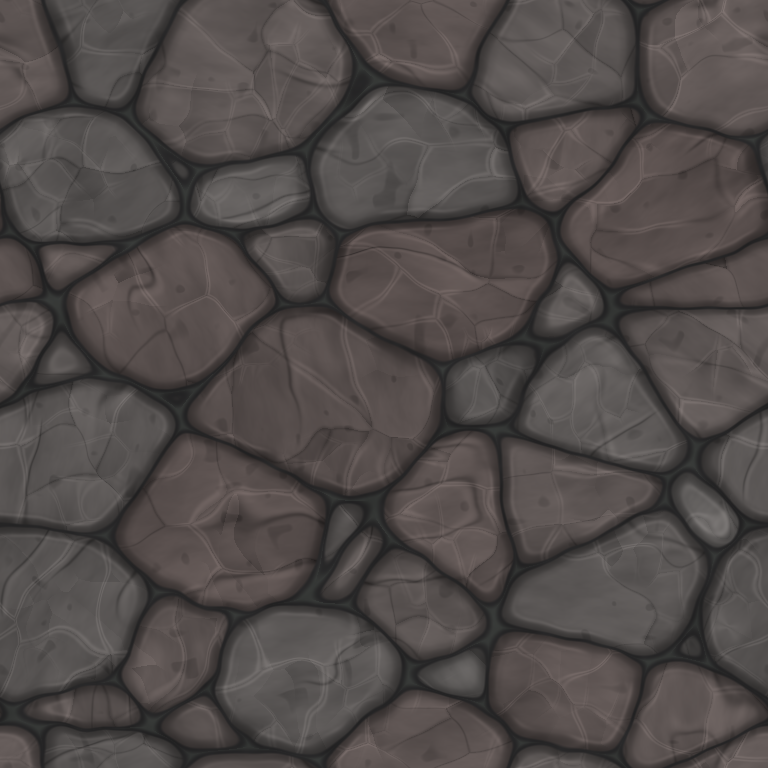
A three.js fragment shader for this texture:

```glsl
// Tiling wall of closely fitted, faceted grey and brown stones bedded in dark earth.
varying vec2 vUv;

const vec2 GRID = vec2(6.0, 7.0);      // stone sites across and up the tile
const vec2 STRETCH = vec2(1.0, 1.27);  // makes stones wider than tall
const float MAX_WEIGHT = 0.030;

float hash(vec2 p) {
  vec3 q = fract((p.xyx + 1.7) * vec3(0.1031, 0.1030, 0.0973));
  q += dot(q, q.yzx + 33.33);
  return fract((q.x + q.y) * q.z);
}

vec2 hash2(vec2 p) {
  return vec2(hash(p), hash(p + vec2(37.2, 17.9)));
}

// Value noise that wraps after a whole number of cells
float noise(vec2 p, float period) {
  vec2 i = floor(p), f = fract(p);
  f = f * f * (3.0 - 2.0 * f);
  vec2 a = mod(i, period), b = mod(i + 1.0, period);
  return mix(mix(hash(a), hash(vec2(b.x, a.y)), f.x),
             mix(hash(vec2(a.x, b.y)), hash(b), f.x), f.y);
}

float fbm(vec2 p, float period) {
  float sum = 0.0, amp = 0.53;
  for (int i = 0; i < 4; i++) {
    sum += amp * noise(p, period);
    p *= 2.0;
    period *= 2.0;
    amp *= 0.5;
  }
  return sum;
}

float bell(float x, float width) {
  x /= width;
  return exp(-x * x);
}

vec2 rotate(vec2 p, float a) {
  return vec2(cos(a) * p.x - sin(a) * p.y, sin(a) * p.x + cos(a) * p.y);
}

// Stone centre in xy, weight in z: heavy stones push their neighbours back
vec3 site(vec2 cell) {
  vec2 id = mod(cell, GRID);
  vec2 centre = (cell + 0.5 + 0.8 * (hash2(id + 3.0) - 0.5)) / GRID;
  return vec3(centre, MAX_WEIGHT * hash(id + 51.0));
}

// Weighted Voronoi: finds the stone and its softened distance to the seam
float findStone(vec2 p, out vec2 cell, out vec3 stone) {
  vec2 base = floor(p * GRID);
  float nearest = 9.0;
  for (int y = -2; y <= 2; y++) for (int x = -2; x <= 2; x++) {
    vec2 c = base + vec2(float(x), float(y));
    vec3 s = site(c);
    vec2 d = (p - s.xy) * STRETCH;
    float power = dot(d, d) - s.z;
    if (power < nearest) { nearest = power; cell = c; stone = s; }
  }
  float rounding = 0.0095, sum = 0.0;
  for (int y = -2; y <= 2; y++) for (int x = -2; x <= 2; x++) {
    vec2 c = base + vec2(float(x), float(y));
    vec3 s = site(c);
    vec2 d = (p - s.xy) * STRETCH;
    float gap = length((s.xy - stone.xy) * STRETCH);
    if (gap > 0.0001) sum += exp(-(dot(d, d) - s.z - nearest) / (2.0 * gap * rounding));
  }
  return -rounding * log(sum + 0.00001);
}

// Chipped planes: tone in x, distance to the ridge in y, tilt in z
vec3 facets(vec2 p) {
  vec2 base = floor(p), id = base, local = vec2(0.0);
  float first = 9.0, second = 9.0;
  for (int y = -1; y <= 1; y++) for (int x = -1; x <= 1; x++) {
    vec2 c = base + vec2(float(x), float(y));
    vec2 d = p - c - hash2(c + 9.0);
    float r = length(d);
    if (r < first) { second = first; first = r; id = c; local = d; }
    else second = min(second, r);
  }
  float tilt = dot(local, rotate(vec2(1.0, 0.0), 6.28 * hash(id + 23.0)));
  return vec3(hash(id + 71.0), second - first, tilt);
}

void main() {
  // Uneven outlines
  vec2 p = vUv;
  p += 0.022 * (vec2(noise(vUv * 9.0, 9.0), noise(vUv * 9.0 + 4.5, 9.0)) - 0.5);
  p += 0.007 * (vec2(noise(vUv * 32.0, 32.0), noise(vUv * 32.0 + 7.5, 32.0)) - 0.5);

  vec2 cell;
  vec3 stone;
  float height = findStone(p, cell, stone) - 0.0022;
  vec2 id = mod(cell, GRID);
  float small = 1.0 - stone.z / MAX_WEIGHT;

  // Each stone has its own turned coordinates
  vec2 q = rotate(p - stone.xy, 3.14 * hash(id + 13.0)) + id * 7.31;
  vec2 bend = vec2(noise(q * 15.0, 256.0), noise(q * 15.0 + 31.0, 256.0)) - 0.5;
  vec3 chip = facets(q * vec2(8.0, 12.0) * mix(0.8, 1.3, hash(id + 29.0)) + 0.6 * bend);
  vec3 flake = facets(q.yx * vec2(15.0, 24.0) + 0.8 * bend + 50.0);
  float patches = noise(q * 15.0 + 60.0, 256.0);
  float flaked = smoothstep(0.45, 0.65, noise(q * 11.0 + 150.0, 256.0));
  float strokes = fbm(q * vec2(22.0, 55.0), 256.0);

  // Stone colour and facet shading
  vec3 grey = vec3(0.350, 0.336, 0.331), brown = vec3(0.354, 0.314, 0.306);
  vec3 color = mix(grey, brown, smoothstep(0.15, 0.95, hash(id + 83.0)));
  color = mix(color, vec3(0.370, 0.365, 0.360), 0.5 * small * small);
  float light = mix(0.95, 1.04, hash(id + 47.0)) + 0.04 * small;
  light += 0.11 * (chip.x - 0.5) + 0.11 * chip.z + 0.20 * (strokes - 0.5);
  light += flaked * (0.09 * (flake.x - 0.5) + 0.10 * flake.z);

  // Pale worn ridges and dark cracks with a lit lip
  light += 0.17 * bell(chip.y - 0.05, 0.036) * smoothstep(0.35, 0.65, patches);
  light += 0.10 * bell(flake.y - 0.07, 0.055) * flaked * smoothstep(0.65, 0.35, patches);
  light -= 0.15 * bell(chip.y, 0.035) * smoothstep(0.55, 0.30, patches);
  float crack = noise(q * vec2(5.0, 15.0) + 0.5 * bend + 90.0, 256.0) - 0.5;
  float cracked = smoothstep(0.50, 0.72, noise(q * 9.0 + 120.0, 256.0));
  light += cracked * (0.10 * bell(crack - 0.05, 0.03) - 0.22 * bell(crack, 0.018));

  // Small pits
  float pit = noise(q * 48.0 + 20.0, 256.0);
  light -= 0.13 * smoothstep(0.84, 0.95, pit);

  // Rounded sides and a thin worn rim
  light *= mix(0.61, 1.0, smoothstep(-0.002, 0.022, height));
  float rim = bell(height - 0.0125, 0.0030);
  light += rim * (0.03 + 0.16 * smoothstep(0.35, 0.70, noise(q * 17.0 + 40.0, 256.0)));
  color *= light;

  // Earth, darkest where it meets the stones
  float open = smoothstep(0.002, 0.009, -height);
  vec3 earth = mix(vec3(0.145, 0.143, 0.146), vec3(0.205, 0.213, 0.206), open);
  earth *= 0.82 + 0.36 * fbm(vUv * 28.0, 28.0);

  gl_FragColor = vec4(mix(earth, color, smoothstep(-0.0018, 0.0018, height)), 1.0);
}
```
